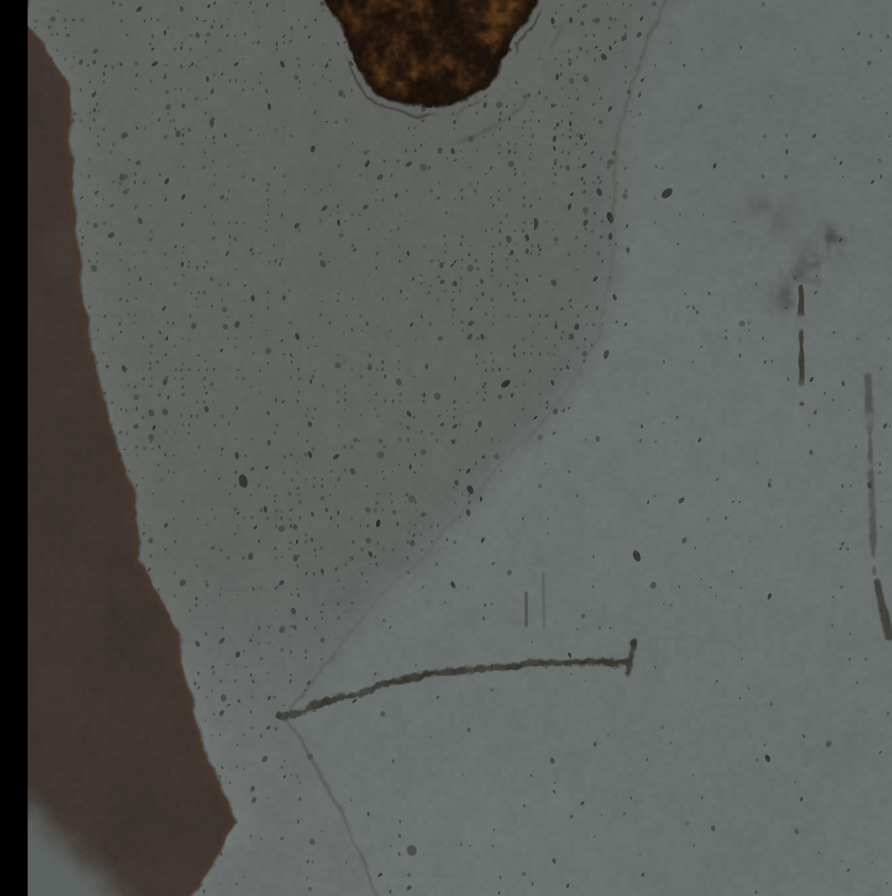
Reproduce this texture procedurally as a WebGL 2 fragment shader.

```glsl
#version 300 es
precision highp float;
// A thin mineral section: pale ground with a darker speckled zone, a brown
// slab at the left, a rusty grain at the top and a few hairline cracks.
// Outlines are profiles x(y); grains come from jittered, hashed grids.

uniform vec2 u_resolution;
out vec4 fragColor;

const vec3 PALE = vec3(0.415, 0.440, 0.432);
const vec3 ZONE = vec3(0.375, 0.388, 0.376);
const vec3 SLAB = vec3(0.243, 0.208, 0.190);
const vec3 SLAB_RIM = vec3(0.30, 0.215, 0.155);
const vec3 RUST = vec3(0.36, 0.23, 0.11);
const vec3 RUST_DARK = vec3(0.085, 0.055, 0.04);
const vec3 GRAIN = vec3(0.13, 0.14, 0.13);
const vec3 CRACK = vec3(0.19, 0.18, 0.15);
const vec3 VEIN = vec3(0.33, 0.30, 0.26);
const float BORDER_X = 0.031;
const float ZONE_SOFTNESS = 0.035;

// Outlines from top to bottom
const vec2 SLAB_EDGE[12] = vec2[12](
  vec2(.031, .974), vec2(.079, .909), vec2(.081, .805), vec2(.094, .661),
  vec2(.124, .531), vec2(.150, .453), vec2(.157, .375), vec2(.198, .297),
  vec2(.215, .219), vec2(.235, .147), vec2(.267, .082), vec2(.215, .0));
const vec2 ZONE_EDGE[12] = vec2[12](
  vec2(.744, 1.), vec2(.715, .922), vec2(.692, .857), vec2(.682, .688),
  vec2(.672, .622), vec2(.627, .551), vec2(.548, .466), vec2(.483, .388),
  vec2(.392, .297), vec2(.320, .199), vec2(.379, .102), vec2(.424, .0));

vec3 hash3(vec2 p) {
  vec3 q = fract(p.xyx * vec3(0.1031, 0.1030, 0.0973));
  q += dot(q, q.yxz + 33.33);
  return fract((q.xxy + q.yzz) * q.zyx);
}

float noise(vec2 p) {
  vec2 i = floor(p), f = fract(p);
  f = f * f * (3.0 - 2.0 * f);
  return mix(mix(hash3(i).x, hash3(i + vec2(1, 0)).x, f.x),
             mix(hash3(i + vec2(0, 1)).x, hash3(i + 1.0).x, f.x), f.y);
}

float fbm(vec2 p) {
  float sum = 0.0, amp = 0.5;
  for (int i = 0; i < 4; i++) {
    sum += amp * noise(p);
    p = p * 2.03 + 17.1;
    amp *= 0.5;
  }
  return sum / 0.9375;
}

float profile(vec2 e[12], float y) {
  float x = e[0].x;
  for (int i = 0; i < 11; i++)
    x += (e[i + 1].x - e[i].x) * clamp((e[i].y - y) / (e[i].y - e[i + 1].y), 0.0, 1.0);
  return x;
}

float segment(vec2 p, vec2 a, vec2 b) {
  vec2 d = b - a;
  return length(p - a - d * clamp(dot(p - a, d) / dot(d, d), 0.0, 1.0));
}

float stroke(float d, float width, float aa) {
  return 1.0 - smoothstep(width - aa, width + aa, d);
}

// One oval grain per occupied cell, turned and sized by hash
float grains(vec2 p, float cells, float density, float radius, float aa) {
  vec2 id = floor(p * cells);
  vec3 h = hash3(id + cells), k = hash3(id + cells * 2.7 + 5.0);
  vec2 q = p - (id + 0.3 + 0.4 * h.yz) / cells;
  float a = 0.6 + 1.5 * k.x;
  q = mat2(cos(a), -sin(a), sin(a), cos(a)) * q;
  q.y *= 1.0 + k.y;
  float r = radius * (0.55 + 0.6 * k.z);
  return step(h.x, density) * stroke(length(q), r, aa) * (0.45 + 0.55 * k.y);
}

void main() {
  vec2 p = gl_FragCoord.xy / u_resolution;
  float aa = 1.0 / min(u_resolution.x, u_resolution.y);
  float rough = fbm(p * 45.0) - 0.5, fine = fbm(p * 170.0) - 0.5;

  // Ground and darker zone
  float zoneD = p.x - profile(ZONE_EDGE, p.y) + 0.012 * rough;
  float zone = 1.0 - smoothstep(-ZONE_SOFTNESS, ZONE_SOFTNESS, zoneD);
  float upper = smoothstep(0.12, 0.42, p.y);
  vec3 col = mix(PALE, ZONE, zone * (0.25 + 0.75 * upper));
  col *= 1.0 + 0.05 * (fbm(p * 5.0) - 0.5) + 0.05 * rough + 0.08 * fine;
  col *= 1.0 - 0.05 * smoothstep(0.55, 1.0, p.y) * (1.0 - zone);

  // Grains, denser in the zone and along its border
  float rim = exp(-pow((zoneD + 0.025) / 0.05, 2.0)) * smoothstep(0.28, 0.42, p.y);
  float clump = smoothstep(0.3, 0.7, fbm(p * 9.0 + 4.0));
  float crowd = zone * (0.4 + 0.6 * upper) * (0.5 + clump);
  float g = 0.65 * grains(p, 115.0, 0.03 + 0.20 * crowd, 0.0020, aa);
  g = max(g, 0.8 * grains(p + 0.37, 62.0, 0.025 + 0.17 * crowd + 0.12 * rim, 0.0036, aa));
  g = max(g, grains(p + 0.71, 27.0, 0.006 + 0.035 * crowd + 0.13 * rim, 0.0066, aa));
  col = mix(col, GRAIN, 0.9 * g);

  // Faint vein along the zone border
  float vein = stroke(abs(zoneD), 0.002, 0.003) * (0.3 + 0.4 * noise(p * 30.0));
  col = mix(col, VEIN, vein * (1.0 - 0.6 * smoothstep(0.2, 0.3, p.y) * step(p.y, 0.75)));

  // Arched crack with an upturned end
  float t = clamp((p.x - 0.313) / 0.392, 0.0, 1.0);
  vec2 arch = vec2(mix(0.313, 0.705, t), 0.199 + 0.061 * t + 0.022 * sin(3.1416 * t));
  float crackD = min(length(p - arch + vec2(0, 0.010 * rough)),
                     segment(p, vec2(.704, .248), vec2(.711, .285)) + 0.004 * abs(rough));
  float crack = stroke(crackD, 0.0035 + 0.006 * fine, 0.002);
  col = mix(col, CRACK, crack * (0.6 + 0.35 * noise(p * 110.0)));

  // Upright dashes and smudges on the right
  float broken = smoothstep(0.3, 0.6, noise(p * vec2(20, 75)));
  float wob = 0.006 * rough;
  float dash = stroke(segment(p, vec2(.898, .68), vec2(.899, .55)) + wob, 0.0022, aa) * broken;
  dash = max(dash, 0.55 * stroke(segment(p, vec2(.590, .338), vec2(.590, .302)), 0.0018, aa));
  dash = max(dash, 0.3 * stroke(segment(p, vec2(.609, .36), vec2(.610, .30)), 0.0014, aa));
  dash = max(dash, 0.5 * broken * stroke(segment(p, vec2(.973, .58), vec2(.980, .36)) + wob, 0.003, 0.002));
  dash = max(dash, 0.85 * stroke(segment(p, vec2(.983, .35), vec2(.997, .29)) + wob, 0.004, 0.002));
  float smudge = exp(-pow(segment(p, vec2(.885, .67), vec2(.93, .73)) / 0.018, 2.0))
               + 0.7 * exp(-pow(segment(p, vec2(.93, .73), vec2(1., .76)) / 0.012, 2.0))
               + 0.6 * exp(-pow(length(p - vec2(.857, .755)) / 0.028, 2.0));
  dash = max(dash, 0.5 * smudge * smoothstep(0.35, 0.7, fbm(p * 40.0 + 9.0)));
  col = mix(col, CRACK, 0.8 * dash);

  // Rusty grain with dark rim and loose outer rings
  float drop = 0.5 * (1.0 - p.y);
  float bowl = 0.882 + 4.0 * (p.x - 0.48) * (p.x - 0.48);
  float rustD = max(max(0.366 + drop - p.x, p.x - 0.600 + drop), bowl - p.y) + 0.018 * rough;
  float rings = stroke(abs(rustD - 0.010), 0.0015, 0.002)
              + 0.35 * stroke(abs(rustD - 0.045 - 0.02 * rough), 0.002, 0.003) * step(0.5, p.x);
  col = mix(col, CRACK, 0.6 * rings * smoothstep(0.3, 0.6, noise(p * 24.0)));
  float ore = smoothstep(0.36, 0.78, fbm(p * 38.0 + 3.0)) * smoothstep(0.0, -0.022, rustD);
  vec3 rust = mix(RUST_DARK, RUST, 0.1 + 0.8 * ore) * (1.0 + 0.7 * fine);
  col = mix(col, rust, smoothstep(0.003, -0.003, rustD));

  // Brown slab with a pale worn corner
  float slabD = p.x - profile(SLAB_EDGE, p.y) + 0.010 * rough;
  col *= 1.0 + 0.06 * exp(-max(slabD, 0.0) / 0.02);
  vec3 slab = SLAB * (1.0 + 0.22 * (fbm(p * 14.0) - 0.5) + 0.12 * fine);
  slab = mix(slab, SLAB_RIM, 0.7 * stroke(abs(slabD + 0.004), 0.002, 0.004));
  float worn = p.x + p.y - 0.131 + 0.03 * rough;
  slab = mix(slab, PALE * 0.87, smoothstep(0.035, -0.035, worn));
  col = mix(col, slab, smoothstep(0.003, -0.003, slabD));

  // Black border
  col *= smoothstep(BORDER_X - aa, BORDER_X + aa, p.x);
  fragColor = vec4(col, 1.0);
}
```
